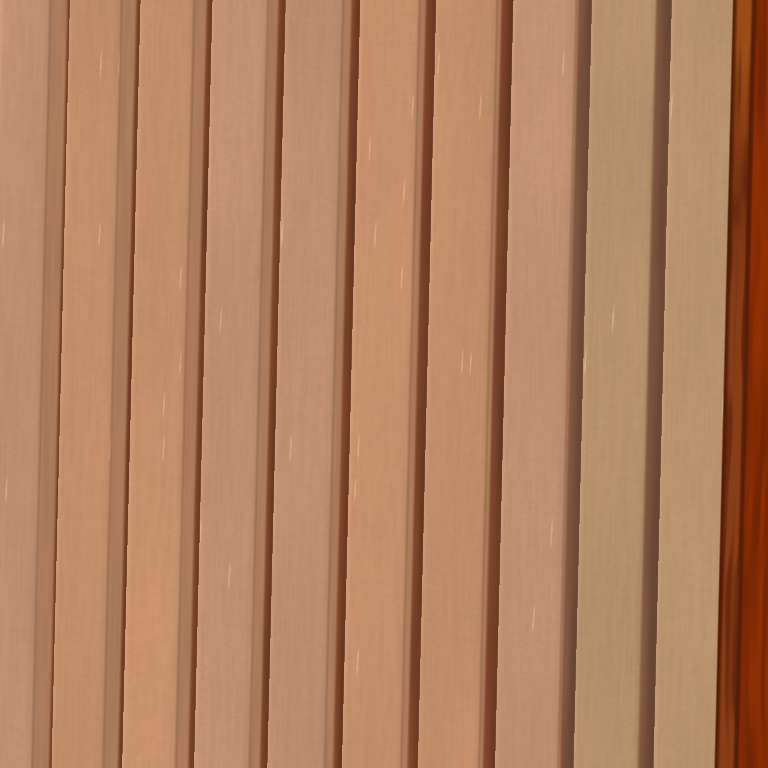
This texture is drawn by a WebGL 1 fragment shader. Its source:

```glsl
precision highp float;
uniform vec2 u_resolution;

// Layout, in canvas widths
const float FIRST_EDGE = 0.0911;    // left edge of slat 1 along the top
const float PITCH = 0.0911;         // slat spacing at the left
const float PITCH_GROWTH = 0.00086; // perspective widening to the right
const float SLANT = 0.0240;         // leftward lean from top to bottom
const float GROOVE_LEFT = 0.0255;   // groove width at the first slat
const float GROOVE_SHRINK = 0.0007; // narrowing per slat
const float SHADOW_LEFT = 0.0030;   // shadow width at the first slat
const float SHADOW_GROWTH = 0.0020; // widening per slat
const float FRAME_EDGE = 0.9545;
const float FRAME_SEAM = 0.0275;    // seam distance from the frame edge
const float SOFTNESS = 0.0014;

const vec3 SLAT_PINK = vec3(0.745, 0.560, 0.450);
const vec3 SLAT_WARM = vec3(0.775, 0.560, 0.415);
const vec3 SLAT_TAN = vec3(0.715, 0.570, 0.425);
const vec3 GROOVE_WALL = vec3(0.670, 0.480, 0.360);
const vec3 SHADOW_RED = vec3(0.450, 0.245, 0.150);
const vec3 SHADOW_GREY = vec3(0.450, 0.305, 0.225);
const vec3 FRAME_DARK = vec3(0.340, 0.110, 0.030);
const vec3 FRAME_BROWN = vec3(0.530, 0.240, 0.085);
const vec3 FRAME_RED = vec3(0.510, 0.165, 0.012);

float hash(vec2 p) {
  return fract(sin(dot(p, vec2(127.1, 311.7))) * 43758.5453);
}

float noise(vec2 p) {
  vec2 i = floor(p);
  vec2 f = fract(p);
  f = f * f * (3.0 - 2.0 * f);
  return mix(mix(hash(i), hash(i + vec2(1.0, 0.0)), f.x),
             mix(hash(i + vec2(0.0, 1.0)), hash(i + vec2(1.0, 1.0)), f.x), f.y);
}

float softStep(float edge, float x) {
  float w = max(SOFTNESS, 0.75 / u_resolution.x);
  return smoothstep(edge - w, edge + w, x);
}

float slatEdge(float k) {
  return FIRST_EDGE + k * (PITCH + PITCH_GROWTH * k);
}

// Inverse of slatEdge, rounded down to the slat that holds x
float slatIndex(float x) {
  float root = sqrt(PITCH * PITCH + 4.0 * PITCH_GROWTH * (x - FIRST_EDGE));
  return max(floor((root - PITCH) / (2.0 * PITCH_GROWTH)), -1.0);
}

// Sparse pale vertical scratches
float scratches(vec2 p) {
  vec2 grid = p * vec2(55.0, 18.0);
  vec2 cell = floor(grid);
  vec2 f = fract(grid);
  float center = 0.25 + 0.5 * hash(cell + 7.0) + 0.12 * (f.y - 0.5);
  float stroke = 1.0 - smoothstep(0.02, 0.09, abs(f.x - center));
  float ends = smoothstep(0.1, 0.4, f.y) * (1.0 - smoothstep(0.6, 0.9, f.y));
  return step(0.955, hash(cell)) * stroke * ends;
}

vec3 slatColor(float k, vec2 p) {
  float warmth = 0.5 + 0.5 * cos(1.5708 * (k - 0.5));
  vec3 color = mix(SLAT_PINK, SLAT_WARM, warmth);
  color = mix(color, SLAT_TAN, smoothstep(6.0, 7.0, k));
  color *= 0.985 + 0.03 * hash(vec2(k, 3.0));
  float grain = noise(p * vec2(330.0, 22.0) + k * 17.0) - 0.5;
  float weave = noise(p * vec2(190.0, 260.0)) - 0.5;
  float patches = noise(p * vec2(14.0, 5.0) + k) - 0.5;
  color *= 1.0 + 0.035 * grain + 0.025 * weave + 0.045 * patches;
  return color + 0.09 * scratches(p);
}

vec3 frameColor(float d, float y) {
  float grain = noise(vec2(d * 190.0 + 2.0 * noise(vec2(y * 9.0, 4.0)), y * 9.0));
  vec3 color = mix(FRAME_BROWN, FRAME_DARK, 0.65 * smoothstep(0.4, 0.9, grain));
  color += vec3(0.07, 0.06, 0.0) * smoothstep(0.78, 0.95, y);
  float stain = exp(-pow((y - 0.75) / 0.07, 2.0)) * noise(vec2(d * 90.0, y * 25.0));
  color = mix(color, FRAME_DARK, 0.8 * stain);
  vec3 outer = FRAME_RED * (0.86 + 0.28 * grain);
  color = mix(color, outer, softStep(FRAME_SEAM, d));
  float seam = 1.0 - smoothstep(0.001, 0.005, abs(d - FRAME_SEAM));
  float rim = 1.0 - smoothstep(0.002, 0.008, d);
  return mix(color, FRAME_DARK * 0.9, max(0.8 * seam, 0.85 * rim));
}

void main() {
  vec2 uv = gl_FragCoord.xy / u_resolution;
  vec2 p = vec2(uv.x + SLANT * (1.0 - uv.y), uv.y);

  float k = slatIndex(p.x);
  float fromLeft = p.x - slatEdge(k);
  float toRight = slatEdge(k + 1.0) - p.x;
  float order = k + 1.0;
  float groove = GROOVE_LEFT - GROOVE_SHRINK * order;
  float shadow = SHADOW_LEFT + SHADOW_GROWTH * order;

  // Slat face with a lit left lip and a rounded right side
  vec3 color = slatColor(k, p);
  color *= 1.0 + 0.05 * (1.0 - smoothstep(0.001, 0.006, fromLeft));
  color *= 1.0 - 0.04 * (1.0 - smoothstep(groove, groove + 0.012, toRight));

  // Groove wall with a fine crease, then its shadow
  float wallGrain = 0.97 + 0.06 * noise(p * vec2(260.0, 12.0));
  color = mix(color, GROOVE_WALL * wallGrain, 1.0 - softStep(groove, toRight));
  color *= 1.0 - 0.10 * (1.0 - smoothstep(0.0005, 0.003, abs(toRight - groove)));
  vec3 shade = mix(SHADOW_RED, SHADOW_GREY, smoothstep(6.0, 7.0, order));
  shade *= 0.94 + 0.12 * noise(p * vec2(120.0, 7.0));
  shade *= 0.9 + 0.2 * smoothstep(0.0, shadow, toRight);
  float penumbra = 1.0 - smoothstep(shadow - 0.002, shadow + 0.003, toRight);
  color = mix(color, shade, penumbra * softStep(0.0, toRight));

  // Timber frame on the right
  float d = p.x - FRAME_EDGE;
  color = mix(color, frameColor(d, uv.y), softStep(0.0, d));
  gl_FragColor = vec4(color, 1.0);
}
```
